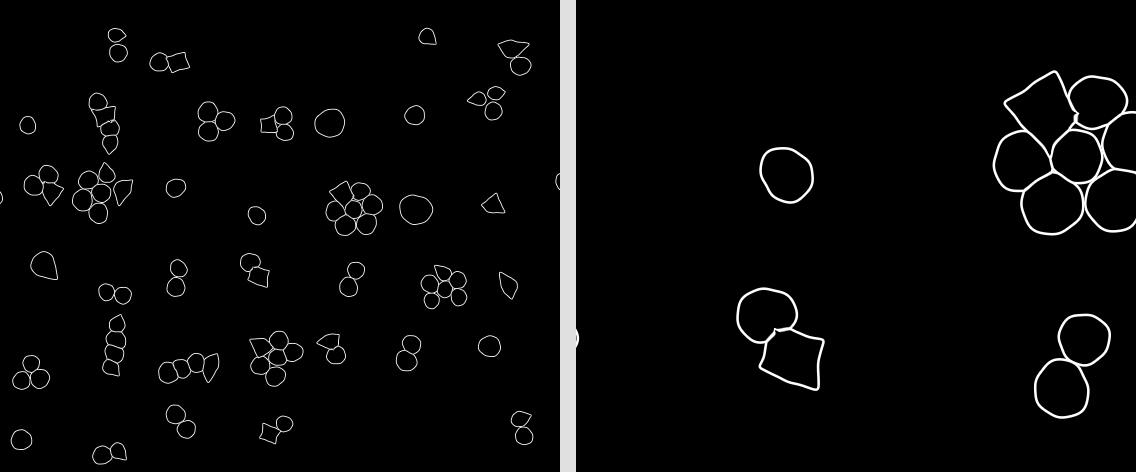
Left, the full canvas; right, a detail of the centre.
Give the GLSL for this pattern, as a Shadertoy shader.

```glsl
// Thin pale outlines of scattered cells, single and in touching clumps, on black.

const float TAU = 6.2831853;
const float PITCH = 0.165; // spacing of clump sites, in canvas heights

// Integer hash: three values in 0..1
vec3 hash(ivec2 site, int salt) {
    uvec3 v = uvec3(ivec3(site, salt) + 64) * 1664525u + 1013904223u;
    v.x += v.y * v.z; v.y += v.z * v.x; v.z += v.x * v.y;
    v ^= v >> 16u;
    v.x += v.y * v.z; v.y += v.z * v.x; v.z += v.x * v.y;
    return vec3(v >> 8u) * exp2(-24.0);
}

// Relative radius of a cell at a given angle: wobbly disc or tapered body
float cellRadius(float angle, vec3 shape, vec3 form) {
    float radius = 1.0 + 0.08 * shape.x * cos(2.0 * angle + TAU * shape.y)
                 + 0.035 * cos(3.0 * angle + TAU * shape.z)
                 + 0.015 * cos(7.0 * angle + TAU * form.y);
    if (form.x < 0.7) return radius;

    // Pointed tips around a slightly smaller body
    int tips = 1 + int(3.99 * form.y);
    radius *= 0.82;
    for (int i = 0; i < tips; i++) {
        float vary = fract(form.z * 7.0 + float(i) * 0.618);
        float tipAngle = TAU * (shape.y + (float(i) + 0.35 * vary) / float(tips));
        float away = abs(mod(angle - tipAngle + 0.5 * TAU, TAU) - 0.5 * TAU);
        float reach = mix(0.45, tips == 2 ? 1.5 : 0.9, vary);
        radius += reach * exp(-3.3 * sqrt(away * away + 0.004));
    }
    return radius;
}

// Approximate signed distance to a cell outline
float cellDistance(vec2 p, float size, vec3 shape, vec3 form) {
    float angle = atan(p.y, p.x), len = length(p);
    float radius = size * cellRadius(angle, shape, form);
    float slope = size * (cellRadius(angle + 0.02, shape, form)
                        - cellRadius(angle - 0.02, shape, form)) / 0.04;
    slope /= max(len, 0.5 * radius);
    return (len - radius) / sqrt(1.0 + slope * slope);
}

// Number of cells at a site, with fuller clumps near the middle
int clumpCount(ivec2 site, float chance) {
    vec2 q = (vec2(site) + 0.5) * PITCH - vec2(0.6, 0.5);
    float fill = 0.85 * chance + 0.25 * exp(-6.0 * dot(q, q));
    if (fill > 0.86) return 6 + int(16.0 * (fill - 0.86));
    return int(fill > 0.2) + int(fill > 0.4) + int(fill > 0.66) + int(fill > 0.78);
}

// Place of a cell in its clump, in cell sizes: a short row or hexagonal rings
vec2 clumpOffset(int k, int count, float turn) {
    float angle = TAU * turn;
    if (count == 4) {
        float t = float(k) - 1.5;
        vec2 along = vec2(cos(angle), sin(angle));
        return 1.4 * (t * along + 0.1 * t * t * vec2(-along.y, along.x));
    }
    if (k == 0) return vec2(0.0);
    angle += TAU / 6.0 * (float(k) + (k > 6 ? 0.5 : 0.0));
    return (k > 6 ? 3.4 : 1.95) * vec2(cos(angle), sin(angle));
}

void mainImage(out vec4 fragColor, in vec2 fragCoord) {
    float pixel = 1.0 / iResolution.y;
    vec2 p = fragCoord * pixel;
    ivec2 home = ivec2(floor(p / PITCH));

    // Nearest and second nearest cell over the neighbouring sites
    float nearest = 1.0, second = 1.0;
    for (int j = -1; j <= 1; j++)
    for (int i = -1; i <= 1; i++) {
        ivec2 site = home + ivec2(i, j);
        vec3 clump = hash(site, 0), place = hash(site, 1);
        int count = clumpCount(site, clump.x);
        vec2 centre = (vec2(site) + 0.25 + 0.5 * place.xy) * PITCH;
        float size = mix(0.0175, 0.0215, clump.z);
        if (count == 1 && place.z > 0.8) size *= 1.55;

        for (int k = 0; k < count; k++) {
            vec3 shape = hash(site, 10 + k), form = hash(site, 40 + k);
            vec2 jitter = 0.3 * (hash(site, 70 + k).xy - 0.5);
            vec2 local = p - centre - size * (clumpOffset(k, count, clump.y) + jitter);
            if (dot(local, local) > 0.01) continue;
            float d = cellDistance(local, size * mix(0.92, 1.08, form.z), shape, form);
            second = min(second, max(nearest, d));
            nearest = min(nearest, d);
        }
    }

    // Outer contour, plus one shared wall where cells press together
    float edge = nearest > 0.0 ? nearest : min(-nearest, 0.5 * (second - nearest));
    float line = clamp((0.0009 - edge) / pixel + 0.5, 0.0, 1.0);
    fragColor = vec4(vec3(line), 1.0);
}
```
